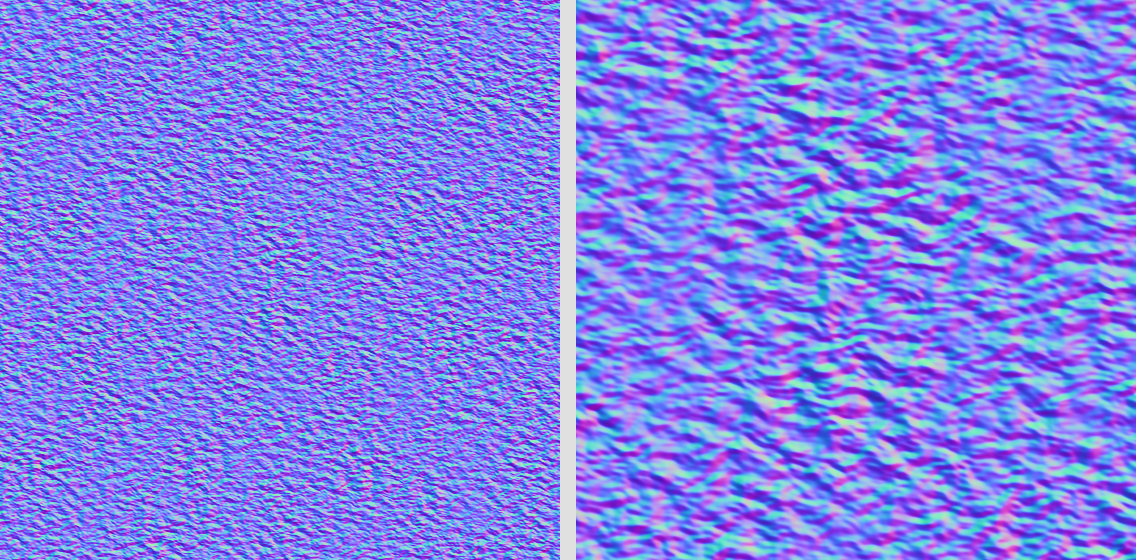
Left, the full canvas; right, a detail of the centre.
Give the GLSL for this texture map, as a WebGL 2 fragment shader.

```glsl
#version 300 es
precision highp float;
// Tangent-space normal map of a fine, wind-rippled rough surface.

#define GRAIN 82.0       // coarsest grain rows per canvas height
#define LACUNARITY 1.72  // frequency step between octaves
#define OCTAVES 3
#define STRETCH 0.54     // grain height divided by grain width
#define RELIEF 0.76      // slope given to each octave
#define TILT 0.22        // slant of the ripples, alternating by octave
#define WARP 0.0035      // distance by which ripples are bent
#define PATCHES 9.0      // frequency of rougher and calmer areas
#define PATCH_GAIN 0.6   // contrast between those areas
#define STEP 0.0007      // half-width of the slope measurement

uniform vec2 u_resolution;
out vec4 fragColor;

// Integer hash: two values from -1 to 1 for a lattice cell.
vec2 cellGradient(vec2 cell, uint seed) {
    uvec2 h = uvec2(ivec2(cell) + 4096) * uvec2(1664525u, 22695477u) + seed * 747796405u;
    h.x += h.y * 1664525u;
    h.y += h.x * 1664525u;
    h ^= h >> 16u;
    h.x += h.y * 1664525u;
    h.y += h.x * 1664525u;
    h ^= h >> 16u;
    return vec2(h & 0xffffu) / 32767.5 - 1.0;
}

// Gradient noise with quintic blending.
float noise(vec2 p, uint seed) {
    vec2 cell = floor(p);
    vec2 f = p - cell;
    vec2 blend = f * f * f * (f * (f * 6.0 - 15.0) + 10.0);
    vec2 right = vec2(1.0, 0.0);
    vec2 up = vec2(0.0, 1.0);
    float a = dot(cellGradient(cell, seed), f);
    float b = dot(cellGradient(cell + right, seed), f - right);
    float c = dot(cellGradient(cell + up, seed), f - up);
    float d = dot(cellGradient(cell + 1.0, seed), f - 1.0);
    return mix(mix(a, b, blend.x), mix(c, d, blend.x), blend.y);
}

// Surface height: stretched octaves with roughly equal slopes.
float surfaceHeight(vec2 p) {
    vec2 bendPos = p * GRAIN * 0.5;
    p += WARP * vec2(noise(bendPos, 11u), noise(bendPos, 12u));
    float patchiness = 1.0 + PATCH_GAIN * noise(p * PATCHES, 13u);
    float height = 0.0;
    float frequency = GRAIN;
    float tilt = TILT;
    for (int i = 0; i < OCTAVES; i++) {
        vec2 q = vec2(p.x * STRETCH, p.y + tilt * p.x) * frequency;
        height += noise(q, uint(i) + 1u) * patchiness * RELIEF / frequency;
        frequency *= LACUNARITY;
        tilt *= -0.8;
    }
    return height;
}

void main() {
    vec2 p = gl_FragCoord.xy / u_resolution.y;

    // Slopes by central differences
    vec2 dx = vec2(STEP, 0.0);
    vec2 dy = vec2(0.0, STEP);
    vec2 slope = vec2(surfaceHeight(p + dx) - surfaceHeight(p - dx),
                      surfaceHeight(p + dy) - surfaceHeight(p - dy)) / (2.0 * STEP);

    // Encode the unit normal as colour
    vec3 normal = normalize(vec3(-slope, 1.0));
    fragColor = vec4(normal * 0.5 + 0.5, 1.0);
}
```
